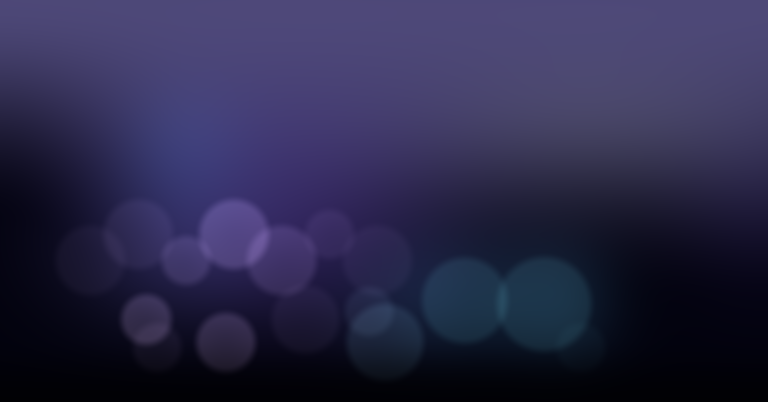
Reproduce this background procedurally as a Shadertoy shader.

```glsl
// Violet dusk gradient fading to night, with soft bokeh discs in the lower half.

// Lengths are in canvas heights.
const vec3 NIGHT = vec3(0.006, 0.006, 0.048);
const vec3 DUSK = vec3(0.300, 0.280, 0.465);
const vec3 VIOLET = vec3(0.070, 0.045, 0.140);
const vec3 HAZE = vec3(0.080, 0.085, 0.075);
const vec3 BLUE = vec3(0.020, 0.055, 0.085);
const vec3 INDIGO = vec3(0.110, 0.105, 0.195);
const vec3 PLUM = vec3(0.060, 0.030, 0.095);
const vec3 TEAL = vec3(0.055, 0.115, 0.150);
const vec3 WARM_DISC = vec3(0.155, 0.130, 0.165);
const vec3 COOL_DISC = vec3(0.045, 0.085, 0.085);

const float FADE_START = 0.25;   // height where dusk begins
const float LEFT_SHADE = 0.20;   // extra rise of the night at the left side
const float LEFT_REACH = 0.28;
const float DISC_EDGE = 0.014;
const int UPPER_COUNT = 7;
const int LOWER_COUNT = 6;
const int SMALL_COUNT = 3;

float glow(vec2 p, vec2 center, vec2 spread) {
    vec2 d = (p - center) / spread;
    return exp(-0.5 * dot(d, d));
}

// Soft-edged disc, slightly brighter near its rim
float disc(vec2 p, vec2 center, float radius) {
    float d = length(p - center);
    float body = 1.0 - smoothstep(radius - DISC_EDGE, radius + DISC_EDGE, d);
    return body * (0.88 + 0.12 * smoothstep(0.0, radius, d));
}

vec3 discTint(float x) {
    return mix(WARM_DISC, COOL_DISC, smoothstep(0.70, 1.05, x));
}

vec3 background(vec2 p) {
    float leftShade = LEFT_SHADE * exp(-pow(p.x / LEFT_REACH, 2.0));
    vec3 color = mix(NIGHT, DUSK, smoothstep(FADE_START + leftShade, 1.0, p.y));

    // Broad clouds of light in the upper half
    color += VIOLET * glow(p, vec2(0.68, 0.59), vec2(0.34, 0.17));
    color += HAZE * glow(p, vec2(1.48, 0.67), vec2(0.34, 0.13));
    color += BLUE * glow(p, vec2(0.45, 0.62), vec2(0.12, 0.12));
    color += VIOLET * 0.5 * glow(p, vec2(1.90, 0.48), vec2(0.17, 0.17));

    // Light pooled around the two groups of discs
    color += INDIGO * glow(p, vec2(0.47, 0.36), vec2(0.21, 0.13));
    color += PLUM * glow(p, vec2(0.82, 0.36), vec2(0.20, 0.15));
    color += TEAL * glow(p, vec2(1.12, 0.26), vec2(0.18, 0.11));
    color += TEAL * 0.75 * glow(p, vec2(1.40, 0.25), vec2(0.10, 0.11));
    return color;
}

vec3 bokeh(vec2 p) {
    vec3 light = vec3(0.0);

    // Upper row: zigzag, every third disc smaller, brightest in the middle
    for (int i = 0; i < UPPER_COUNT; i++) {
        float side = float(i % 2);
        vec2 center = vec2(0.225 + 0.119 * float(i), 0.352 + 0.065 * side);
        float radius = i % 3 == 2 ? 0.060 : 0.086;
        float strength = 0.25 + 0.65 * exp(-pow((center.x - 0.58) / 0.17, 2.0));
        light += WARM_DISC * strength * disc(p, center, radius);
    }

    // Lower row: wider zigzag growing toward the right, dim between groups
    for (int i = 0; i < LOWER_COUNT; i++) {
        float side = float(i % 2);
        float lift = 0.095 * smoothstep(3.0, 5.0, float(i));
        vec2 center = vec2(0.364 + 0.198 * float(i), 0.205 - 0.057 * side + lift);
        float radius = 0.062 + 0.011 * float(i);
        float strength = 1.0 - 0.7 * exp(-pow((center.x - 0.76) / 0.12, 2.0));
        light += discTint(center.x) * strength * disc(p, center, radius);
    }

    // Small faint discs, widely spaced
    for (int i = 0; i < SMALL_COUNT; i++) {
        float side = float(i % 2);
        vec2 center = vec2(0.391 + 0.527 * float(i), 0.135 + 0.090 * side);
        light += discTint(center.x) * (0.35 + 0.25 * side) * disc(p, center, 0.060);
    }
    return light;
}

void mainImage(out vec4 fragColor, in vec2 fragCoord) {
    vec2 p = fragCoord / iResolution.y;
    vec3 color = background(p) + bokeh(p);

    // Sink the bottom edge into darkness
    color *= mix(0.35, 1.0, smoothstep(0.0, 0.16, p.y));
    fragColor = vec4(clamp(color, 0.0, 1.0), 1.0);
}
```
